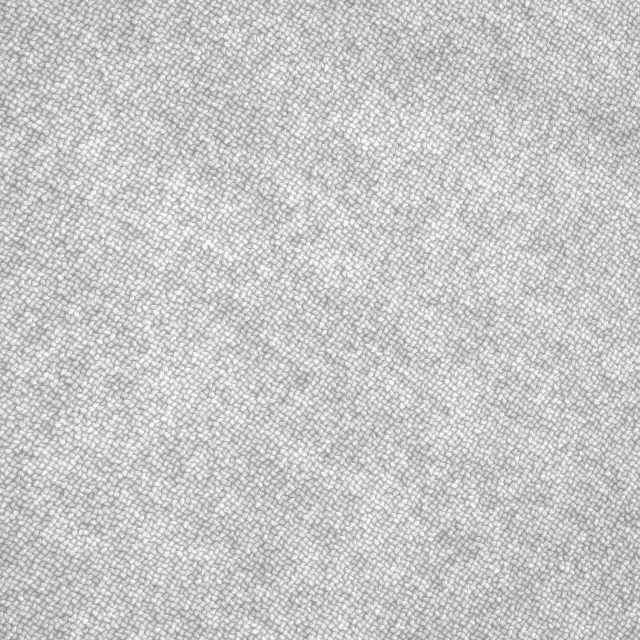
A three.js fragment shader for this texture:

```glsl
#define KNOTS 112.0
#define WEAVE_ANGLE 0.6
#define JITTER 0.38
#define GAP_TONE 0.672
#define KNOT_RISE 0.25
#define KNOT_VARIETY 0.1
#define FIBRE_GRAIN 0.11
#define STREAK_DEPTH 0.1
#define CLOUD_DEPTH 0.07
#define STRAND_GLOW 0.12
#define VIGNETTE 0.12

varying vec2 vUv;

vec2 hash2(vec2 p) {
  vec3 q = fract(p.xyx * vec3(0.1031, 0.1030, 0.0973));
  q += dot(q, q.yzx + 33.33);
  return fract((q.xx + q.yz) * q.zy);
}

float valueNoise(vec2 p) {
  vec2 cell = floor(p);
  vec2 f = fract(p);
  f = f * f * (3.0 - 2.0 * f);
  float low = mix(hash2(cell).x, hash2(cell + vec2(1.0, 0.0)).x, f.x);
  float high = mix(hash2(cell + vec2(0.0, 1.0)).x, hash2(cell + 1.0).x, f.x);
  return mix(low, high, f.y);
}

// Canvas to thread axes, slightly coarser at the left and gently bent
vec2 weaveSpace(vec2 uv) {
  uv.x = uv.x * 0.9 + 0.1 * uv.x * uv.x;
  uv += 0.006 * sin(uv.yx * vec2(7.0, 9.0) + vec2(0.4, 2.1));
  float c = cos(WEAVE_ANGLE);
  float s = sin(WEAVE_ANGLE);
  return mat2(c, s, -s, c) * uv * KNOTS + 200.0;
}

// Rounded cellular knots, stretched along warp and weft in turn
float knotTone(vec2 p) {
  vec2 home = floor(p);
  float nearest = 9.0;
  float second = 9.0;
  vec2 offset = vec2(0.0);
  vec2 seed = vec2(0.0);
  for (int j = -1; j <= 1; j++) {
    for (int i = -1; i <= 1; i++) {
      vec2 cell = home + vec2(float(i), float(j));
      vec2 rnd = hash2(cell);
      vec2 d = p - cell - 0.5 - JITTER * (rnd - 0.5);
      vec2 along = mod(cell.x + cell.y, 2.0) < 0.5 ? d : d.yx;
      float dist = length(along * vec2(0.84, 1.16));
      if (dist < nearest) {
        second = nearest;
        nearest = dist;
        offset = along;
        seed = rnd;
      } else {
        second = min(second, dist);
      }
    }
  }
  float dome = 1.0 - smoothstep(0.1, 0.75, nearest);
  float body = mix(dome, smoothstep(0.0, 0.55, second - nearest), 0.4);

  // Some knots carry a pale loose strand along one side
  float bend = offset.y - 0.2 + 0.18 * sin(offset.x * 4.0 + seed.x * 6.3);
  float strand = 1.0 - smoothstep(0.03, 0.19, abs(bend));
  strand *= smoothstep(0.4, 0.75, seed.x);
  return KNOT_RISE * body + KNOT_VARIETY * (seed.y - 0.5) + STRAND_GLOW * (strand - 0.12);
}

// Uneven yarn along both thread directions
float yarnStreaks(vec2 p) {
  float weft = valueNoise(p * vec2(0.11, 0.85));
  float warp = valueNoise(p * vec2(0.85, 0.15) + 57.0);
  return 0.55 * weft + 0.45 * warp - 0.5;
}

float clouds(vec2 p) {
  return 0.55 * valueNoise(p * vec2(0.05, 0.09))
    + 0.45 * valueNoise(p * vec2(0.19, 0.25) + 31.0) - 0.5;
}

void main() {
  vec2 p = weaveSpace(vUv);

  // Small wobble makes the threads look hand spun
  vec2 knots = p + 0.13 * sin(p.yx * vec2(1.3, 1.7) + 2.0 * sin(p * 0.31));

  float tone = GAP_TONE + knotTone(knots);
  tone += FIBRE_GRAIN * (valueNoise(p * 2.1 + 17.0) - 0.5);
  tone += STREAK_DEPTH * yarnStreaks(p);
  tone += CLOUD_DEPTH * clouds(p);

  vec2 fromCentre = vUv - 0.5;
  tone -= VIGNETTE * dot(fromCentre, fromCentre);
  gl_FragColor = vec4(vec3(clamp(tone, 0.5, 0.97)), 1.0);
}
```
